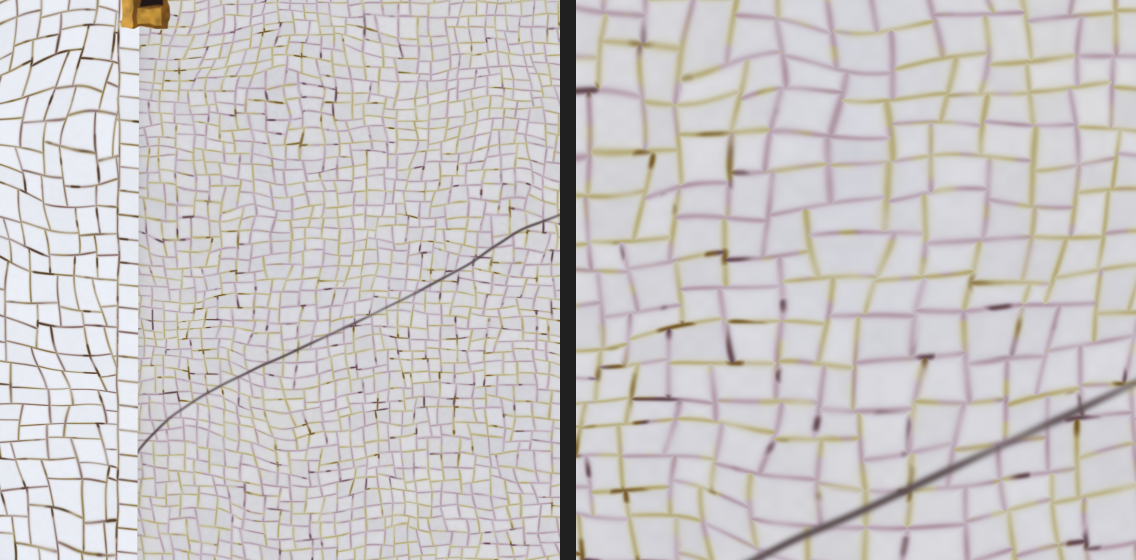
Left, the full canvas; right, a detail of the centre.
Write a Shadertoy shader that draws this texture.

```glsl
// Pale broken-tile mosaic: large white tiles and an edging strip on the left,
// a finer grey-white field on the right, crossed by a thin curved crack.
// Tiles come from a warped grid of alternating joints that meet in T shapes.

float hash(vec2 p) {
    return fract(sin(dot(p, vec2(127.1, 311.7))) * 43758.545);
}

float noise(vec2 p) {
    vec2 i = floor(p), f = p - i;
    f = f * f * (3.0 - 2.0 * f);
    return mix(mix(hash(i), hash(i + vec2(1, 0)), f.x),
               mix(hash(i + vec2(0, 1)), hash(i + vec2(1, 1)), f.x), f.y);
}

vec2 warp(vec2 p) {
    return vec2(noise(p), noise(p + 37.4)) - 0.5;
}

// Position of the joint of one cell, tilted along its length
float jointOffset(vec2 cell, float along) {
    return 0.5 + 0.46 * (hash(cell) - 0.5) + 0.3 * (hash(cell + 9.3) - 0.5) * (along - 0.5);
}

// x: distance to the nearest joint, y: random per joint, z: random per tile
vec3 mosaic(vec2 p) {
    vec2 cell = floor(p), f = p - cell;
    bool level = mod(cell.x + cell.y, 2.0) < 0.5;
    if (!level) f = f.yx;
    float own = jointOffset(cell, f.x);
    float side = f.y > own ? 1.0 : -1.0;
    vec2 next = cell + side * (level ? vec2(0, 1) : vec2(1, 0));
    float other = jointOffset(next, f.y - side);
    float a = abs(f.y - own), b = abs(f.x - other);
    vec2 corner = step(vec2(other, own), f);
    vec2 tile = cell + (level ? corner : corner.yx);
    return vec3(min(a, b), hash((a < b ? cell : next) + 4.7), hash(tile + 21.9));
}

// Fine field: grey-white tiles with mauve, olive and a few brown joints
vec3 fineField(vec2 p) {
    vec2 q = p + 0.045 * warp(p * 5.0) + 0.010 * warp(p * 19.0);
    vec3 m = mosaic(q * vec2(38.0, 45.0));
    float d = m.x / 42.0;
    vec3 col = vec3(0.838, 0.838, 0.858) + 0.035 * (m.z - 0.5);
    col += vec3(0.014, 0.008, -0.012) * (noise(p * 8.0) - 0.4);
    col += 0.02 * (noise(p * 150.0) - 0.5);

    float hue = 0.55 * m.y + 0.45 * noise(p * 85.0 + 5.0);
    float olive = smoothstep(0.44, 0.60, hue);
    vec3 halo = mix(vec3(0.80, 0.765, 0.81), vec3(0.81, 0.80, 0.73), olive);
    vec3 core = mix(vec3(0.67, 0.57, 0.62), vec3(0.69, 0.64, 0.42), olive);
    float strength = 0.30 + 0.60 * noise(p * 60.0 + m.y * 13.0);
    col = mix(col, halo, 0.75 * exp(-pow(d / 0.0034, 2.0)));
    col = mix(col, core, strength * exp(-pow(d / 0.0017, 2.0)));

    // Dirt gathered in scattered stretches of joint
    float dirt = smoothstep(0.70, 0.92, noise(p * 70.0 + 61.0)) * smoothstep(0.25, 0.7, noise(p * 9.0 + 3.0));
    vec3 soil = mix(vec3(0.34, 0.24, 0.26), vec3(0.42, 0.30, 0.12), olive);
    col = mix(col, soil, 0.85 * dirt * exp(-pow(d / 0.0018, 2.0)));
    return col;
}

// Coarse border: bright tiles, plus one straight column along the inner edge
vec3 coarseBorder(vec2 p, float edge) {
    float strip = edge - 0.036 + 0.004 * (noise(vec2(p.y * 22.0, 2.0)) - 0.5);
    vec2 q = p + 0.09 * warp(p * 4.0 + 8.0) + 0.010 * warp(p * 16.0);
    vec3 m = mosaic(q * vec2(22.5, 23.5));
    float d = m.x / 23.0;
    if (p.x > strip) {
        float y = p.y * 23.0 + 0.5 * noise(vec2(p.y * 9.0, 7.0)) + 2.5 * (p.x - strip);
        d = abs(fract(y) - 0.5) / 23.0;
        m.yz = vec2(hash(vec2(floor(y), 3.0)), hash(vec2(floor(y + 0.5), 6.0)));
    }
    d = min(d, abs(p.x - strip));
    vec3 col = vec3(0.915, 0.928, 0.957) + 0.025 * (m.z - 0.5);
    col += 0.012 * (noise(p * 130.0) - 0.5);

    float olive = smoothstep(0.35, 0.65, 0.5 * m.y + 0.5 * noise(p * 70.0));
    vec3 grout = mix(vec3(0.50, 0.39, 0.38), vec3(0.56, 0.48, 0.30), olive);
    float strength = 0.40 + 0.60 * noise(p * 28.0 + m.y * 7.0);
    col = mix(col, vec3(0.82, 0.80, 0.78), 0.6 * exp(-pow(d / 0.0034, 2.0)));
    col = mix(col, grout, strength * exp(-pow(d / 0.0019, 2.0)));
    float dirt = smoothstep(0.62, 0.9, noise(p * 45.0 + 17.0));
    return mix(col, vec3(0.27, 0.19, 0.13), 0.8 * dirt * exp(-pow(d / 0.0021, 2.0)));
}

float crackHeight(float x) {
    float t = (x - 0.25) / 0.75;
    return 0.199 + 0.413 * t + 0.53 * t * exp(-t / 0.17) + 0.013 * exp(-pow((t - 0.9) / 0.09, 2.0));
}

// Soft-edged box mask
float box(vec2 p, vec2 center, vec2 halfSize) {
    vec2 d = abs(p - center) - halfSize;
    return 1.0 - smoothstep(-0.002, 0.002, max(d.x, d.y));
}

void mainImage(out vec4 fragColor, in vec2 fragCoord) {
    vec2 p = fragCoord / iResolution.y;
    float edge = 0.245 + 0.004 * p.y;
    float inner = smoothstep(-0.0015, 0.0015, p.x - edge);

    vec3 field = fineField(p);
    field *= 1.0 - 0.07 * exp(-max(p.x - edge, 0.0) / 0.012);

    // Crack, fading and thickening along its length
    float slope = (crackHeight(p.x + 0.002) - crackHeight(p.x - 0.002)) / 0.004;
    float d = abs(p.y - crackHeight(p.x) + 0.002 * (noise(p * 30.0) - 0.5)) / sqrt(1.0 + slope * slope);
    float wear = 0.62 + 0.35 * noise(vec2(p.x * 22.0, 1.0)) - 0.3 * exp(-pow((p.x - 0.67) / 0.03, 2.0));
    field = mix(field, vec3(0.36, 0.31, 0.32), wear * exp(-pow(d / 0.0027, 2.0)));

    vec3 col = mix(coarseBorder(p, edge), field, inner);

    // Rusty ochre fitting at the top edge
    vec2 r = p + 0.006 * warp(p * 70.0);
    float grain = 0.85 + 0.3 * noise(p * 110.0);
    col = mix(col, vec3(0.76, 0.58, 0.27) * grain, box(r, vec2(0.243, 0.981), vec2(0.026, 0.030)));
    col = mix(col, vec3(0.46, 0.31, 0.13) * grain, box(r, vec2(0.270, 0.978), vec2(0.032, 0.027)));
    col = mix(col, vec3(0.70, 0.53, 0.22) * grain, box(r, vec2(0.268, 0.971), vec2(0.022, 0.014)));
    col = mix(col, vec3(0.13, 0.09, 0.09), box(r, vec2(0.272, 1.000), vec2(0.021, 0.011)));
    fragColor = vec4(col, 1.0);
}
```
